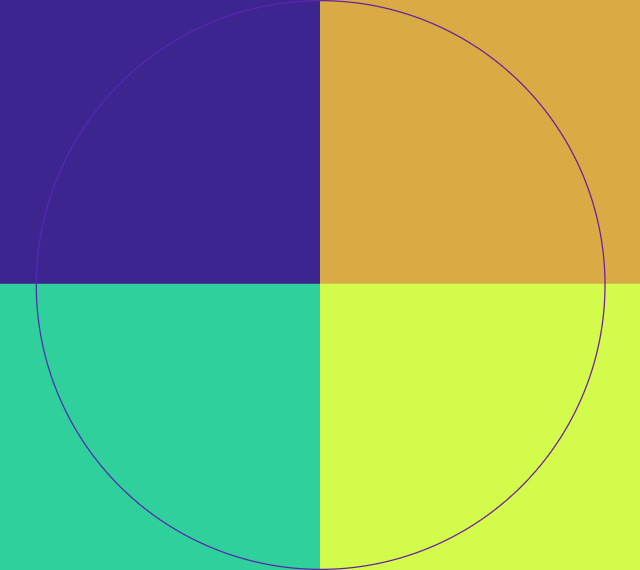
A Shadertoy shader for this background:

```glsl
const vec3 INDIGO = vec3(0.24, 0.145, 0.565);
const vec3 OCHRE = vec3(0.85, 0.67, 0.265);
const vec3 MINT = vec3(0.184, 0.815, 0.612);
const vec3 LIME = vec3(0.827, 0.984, 0.298);
const vec3 RING_LEFT = vec3(0.32, 0.16, 0.70);
const vec3 RING_RIGHT = vec3(0.43, 0.11, 0.60);

// Antialiased step across a signed distance
float coverage(float signedDist, float pixel) {
    return clamp(signedDist / pixel + 0.5, 0.0, 1.0);
}

// Thin circle outline
float ringMask(vec2 p, float radius, float width, float pixel) {
    float d = abs(length(p) - radius) - 0.5 * width;
    return coverage(-d, pixel);
}

// Four flat panels meeting at one point
vec3 quadrants(vec2 p, float pixel) {
    float right = coverage(p.x, pixel);
    float top = coverage(p.y, pixel);
    return mix(mix(MINT, LIME, right), mix(INDIGO, OCHRE, right), top);
}

void mainImage(out vec4 fragColor, in vec2 fragCoord) {
    // Canvas height is one unit
    float pixel = 1.0 / iResolution.y;
    vec2 uv = fragCoord * pixel;
    vec2 center = vec2(0.5 * iResolution.x * pixel, 0.5);

    // Panels
    vec2 panelOrigin = center + vec2(0.0, 0.0022);
    vec3 color = quadrants(uv - panelOrigin, pixel);

    // Outline, shifting from blue-violet to purple
    vec2 ringPos = uv - center - vec2(0.0011, 0.0);
    vec3 ringColor = mix(RING_LEFT, RING_RIGHT, smoothstep(-0.4, 0.4, ringPos.x));
    color = mix(color, ringColor, ringMask(ringPos, 0.4989, 0.0022, pixel));

    fragColor = vec4(color, 1.0);
}
```
